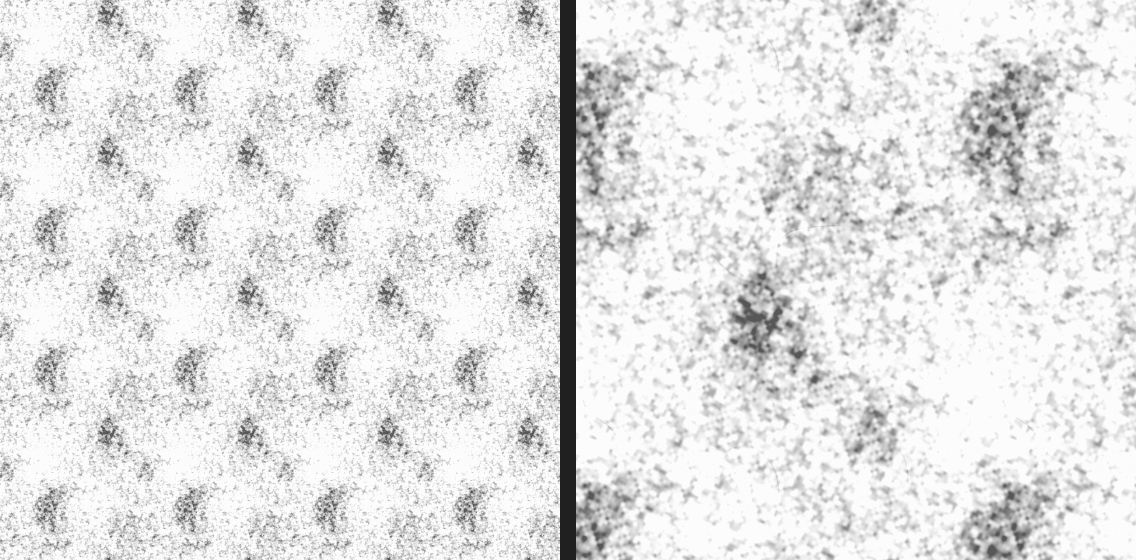
Left: the whole. Right: its middle third, enlarged.
Give the GLSL for this texture, as a Shadertoy shader.

```glsl
// Draws white plaster with grey speckled grime stains, in a seamless grid of 4 by 4 repeats.

#define REPEATS 4.0        // tiles across and down
#define PATCH_CELLS 4.0    // coarse mottling cells per turned lattice
#define GRAIN_CELLS 24.0   // speckle cells per turned lattice
#define STAIN_AMOUNT 1.2
#define PATCH_AMOUNT 1.3
#define GRAIN_AMOUNT 2.4
#define SCRATCH_AMOUNT 0.7
#define RAGGEDNESS 0.07    // how far stain outlines wander
#define GRIME_BIAS -0.44   // overall dirtiness
#define PAPER vec3(0.99)
#define SOOT vec3(0.34)

// Whole-number turn and scale: hides the noise lattice, still wraps.
const mat2 TURN = mat2(2.0, 1.0, -1.0, 2.0);

const int STAIN_COUNT = 12;
// Centre x, centre y, radius, strength; negative strength cleans.
const vec4 STAINS[STAIN_COUNT] = vec4[](
    vec4(0.77, 0.96, 0.08, 1.9),  vec4(0.80, 0.83, 0.08, 1.7),
    vec4(0.94, 0.76, 0.08, 0.7),  vec4(0.05, 0.64, 0.07, 1.2),
    vec4(0.34, 0.42, 0.08, 1.7),  vec4(0.36, 0.31, 0.085, 1.7),
    vec4(0.47, 0.46, 0.06, 1.0),  vec4(0.43, 0.14, 0.08, 1.2),
    vec4(0.05, 0.19, 0.16, 0.6),  vec4(0.86, 0.18, 0.11, 0.7),
    vec4(0.28, 0.73, 0.18, -1.1), vec4(0.63, 0.40, 0.16, -0.5));

float hash(vec2 p) {
    return fract(sin(dot(p, vec2(127.1, 311.7))) * 43758.5);
}

// Value noise that wraps once per unit, centred on zero.
float wrapNoise(vec2 tile, float cells, float seed) {
    vec2 p = tile * cells;
    vec2 cell = floor(p);
    vec2 f = fract(p);
    f = f * f * (3.0 - 2.0 * f);
    vec2 a = mod(cell, cells) + seed;
    vec2 b = mod(cell + 1.0, cells) + seed;
    float low = mix(hash(a), hash(vec2(b.x, a.y)), f.x);
    float high = mix(hash(vec2(a.x, b.y)), hash(b), f.x);
    return mix(low, high, f.y) - 0.5;
}

// Octaves offset from each other so their lattices never line up.
float wrapFbm(vec2 tile, float cells, int octaves, float gain, float seed) {
    float sum = 0.0;
    float weight = 1.0;
    for (int i = 0; i < octaves; i++) {
        vec2 shift = vec2(0.137, 0.291) * float(i);
        sum += weight * wrapNoise(tile + shift, cells, seed + float(i) * 17.0);
        cells *= 2.0;
        weight *= gain;
    }
    return sum;
}

// Sum of soft stains, each wrapped around the tile edges.
float stains(vec2 tile) {
    float sum = 0.0;
    for (int i = 0; i < STAIN_COUNT; i++) {
        vec2 offset = tile - STAINS[i].xy;
        offset -= floor(offset + 0.5);
        float radius = STAINS[i].z;
        sum += STAINS[i].w * exp(-dot(offset, offset) / (radius * radius));
    }
    return sum;
}

// Broken hairlines along the zero contour of a smooth noise.
float scratches(vec2 tile) {
    float contour = abs(wrapFbm(tile, 4.0, 2, 0.4, 71.0));
    float hairline = 1.0 - smoothstep(0.0, 0.016, contour);
    return hairline * smoothstep(0.0, 0.2, wrapNoise(tile, 7.0, 93.0));
}

void mainImage(out vec4 fragColor, in vec2 fragCoord) {
    vec2 tile = fract(fragCoord / iResolution.xy * REPEATS);

    // Bend the stain outlines so they look eroded
    vec2 wander = vec2(wrapFbm(tile, 14.0, 3, 0.7, 11.0),
                       wrapFbm(tile, 14.0, 3, 0.7, 37.0));
    vec2 bent = tile + RAGGEDNESS * wander;

    // Grime level, roughly normally distributed around zero
    float grime = GRIME_BIAS + STAIN_AMOUNT * stains(bent);
    grime += PATCH_AMOUNT * wrapFbm(TURN * bent, PATCH_CELLS, 3, 0.8, 5.0);
    grime += GRAIN_AMOUNT * wrapFbm(TURN * tile, GRAIN_CELLS, 2, 1.0, 23.0);
    grime += SCRATCH_AMOUNT * scratches(tile);

    // Only the upper half of the range leaves visible soot
    grime = max(grime, -2.0);
    float ink = 0.07 + 0.12 * grime + 0.027 * grime * grime;
    ink = clamp(ink / (PAPER.r - SOOT.r), 0.0, 1.0);
    fragColor = vec4(mix(PAPER, SOOT, ink), 1.0);
}
```
